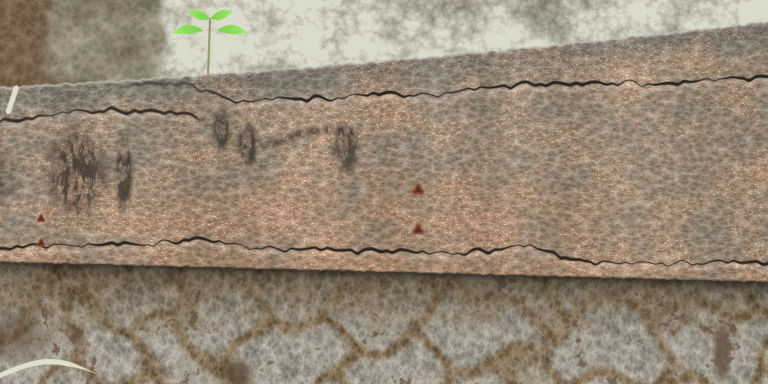
Write a Shadertoy shader that draws this texture.

```glsl
#define BEAM_GREY vec3(.60, .565, .51)
#define BEAM_RUST vec3(.68, .55, .45)
#define PLASTER vec3(.86, .86, .80)
#define GRIME vec3(.50, .48, .42)
#define STONE vec3(.68, .655, .61)
#define MORTAR vec3(.56, .49, .39)
#define SOOT vec3(.25, .22, .19)
#define LEAF vec3(.48, .80, .30)
#define GRAIN .17
#define CRACK_WIDTH .0042

vec2 hash2(vec2 c) {
  return fract(sin(vec2(dot(c, vec2(127.1, 311.7)), dot(c, vec2(269.5, 183.3)))) * 43758.5);
}

// Distances to the nearest two cell centres
vec2 cellular(vec2 p) {
  vec2 cell = floor(p), f = fract(p), d = vec2(9.);
  for (int k = 0; k < 9; k++) {
    vec2 o = vec2(k % 3 - 1, k / 3 - 1);
    float r = length(o + hash2(cell + o) - f);
    d = r < d.x ? vec2(r, d.x) : vec2(d.x, min(d.y, r));
  }
  return d;
}

// Layered cellular noise, centred near zero
float mottle(vec2 p) {
  float sum = 0., amp = 1.2;
  for (int i = 0; i < 4; i++) {
    sum += amp * (cellular(p).x - .47);
    p = mat2(1.6, 1.2, -1.2, 1.6) * p + 3.7;
    amp *= .62;
  }
  return sum;
}

float fall(float a, float b, float x) { return 1. - smoothstep(a, b, x); }

float blot(vec2 p, float x, float y, float rx, float ry) {
  return fall(.4, 1.25, length((p - vec2(x, y)) / vec2(rx, ry)));
}

float segment(vec2 p, vec2 a, vec2 b) {
  vec2 d = b - a;
  return length(p - a - d * clamp(dot(p - a, d) / dot(d, d), 0., 1.));
}

float pathHeight(float h[17], float x) {
  float t = clamp(x * 8., 0., 15.99);
  int i = int(t);
  return mix(h[i], h[i + 1], fract(t));
}

float jag(float x) {
  return .0045 * sin(x * 47. + 2. * sin(x * 23.)) + .0025 * sin(x * 131. + sin(x * 71.));
}

// Dark fissure with a pale lower lip
vec3 crack(vec3 col, float d, float x, float strength, float px) {
  float w = CRACK_WIDTH * (.65 + .4 * sin(x * 19. + 2. * sin(x * 7.)));
  float lip = (d + .012) / .007;
  col += .08 * strength * exp(-lip * lip);
  return mix(col, SOOT * .7, strength * fall(w - px, w + px, abs(d)));
}

vec3 upperWall(vec2 p) {
  float broad = mottle(p * vec2(7, 9)), fine = mottle(p * 38.);
  float dirt = blot(p, 1.1, .95, .2, .1) + blot(p, 1.47, .98, .2, .08);
  vec3 col = mix(PLASTER, GRIME, clamp(.18 + broad * .6 + fine * .35 + dirt * .35, 0., 1.));
  col = mix(col, vec3(.57, .54, .46) + .12 * broad + .09 * fine, fall(.4, .44, p.x + .03 * broad));
  return mix(col, vec3(.46, .37, .29) + .1 * fine, .85 * fall(.1, .15, p.x + .02 * broad));
}

vec3 lowerWall(vec2 p, float depth) {
  float broad = mottle(p * 8.), fine = mottle(p * vec2(42, 34));
  vec2 warp = .025 * vec2(sin(p.y * 31. + p.x * 9.), sin(p.x * 27.));
  vec2 cell = cellular((p + warp) * vec2(4.4, 5.2) + 1.3);
  float stone = smoothstep(.02, .24, cell.y - cell.x);
  stone *= 1. - .75 * smoothstep(.1, .25, p.y + .1 * broad);
  vec3 col = mix(MORTAR, STONE, stone) + .13 * broad + .18 * fine;
  float stain = smoothstep(.15, .65, broad + .5 * fine) + blot(p, 1.88, .08, .025, .08);
  stain += blot(p, .62, .03, .04, .04) + .6 * blot(p, .04, .12, .1, .07);
  col = mix(col, vec3(.34, .27, .20), .75 * min(stain, 1.));
  return col * (1. - .3 * exp(-depth * 14.) - .38 * exp(-depth * 75.));
}

vec3 beam(vec2 p, float top, float bottom, float px) {
  float broad = mottle(p * vec2(5, 7)), grain = mottle(p * vec2(38, 64)), depth = top - p.y;
  float rust = .45 + .6 * broad + .3 * blot(p, 1., .42, .8, .16);
  rust += .35 * fall(0., .07, p.y - bottom) - .5 * fall(0., .12, depth);
  vec3 col = mix(BEAM_GREY, BEAM_RUST, clamp(rust, 0., 1.));
  col += GRAIN * grain + .05 * broad + .018 * sin(p.x * 19. + 2. * sin(p.x * 5.));
  float fleck = fall(.08, .22, cellular(p * vec2(65, 95)).x);
  col += .15 * fleck * smoothstep(-.35, .15, broad);
  col *= 1. - .14 * fall(0., .1, depth);

  // Soot smears and curved scorch
  float soot = blot(p, .2, .55, .085, .12) + blot(p, .322, .55, .025, .11);
  soot += blot(p, .578, .66, .026, .055) + blot(p, .645, .62, .03, .06);
  soot += .8 * blot(p, .9, .61, .04, .07) + .4 * blot(p, 0., .54, .06, .08);
  float arc = (p.y - .61 - .052 * sin(clamp(p.x * 8. - 5.36, 0., 2.4))) / .012;
  soot += .7 * exp(-arc * arc) * smoothstep(.66, .7, p.x) * fall(.9, .94, p.x);
  float wear = smoothstep(-.5, .3, mottle(p * vec2(36, 16)));
  col = mix(col, SOOT, clamp(soot * (.25 + .75 * wear), 0., .85));

  // Fissures
  float upper[17] = float[17](.78, .78, .781, .781, .776, .734, .742, .745, .753,
    .753, .766, .784, .776, .786, .776, .797, .797);
  float lower[17] = float[17](.349, .362, .362, .362, .378, .357, .351, .346, .349,
    .336, .346, .357, .323, .31, .315, .315, .315);
  float j = jag(p.x), fade = smoothstep(.3, .36, p.x) * mix(.45, 1., smoothstep(.5, .6, p.x));
  col = crack(col, p.y - pathHeight(upper, p.x) - j, p.x, fade, px);
  col = crack(col, p.y - .682 - .03 * sin(p.x * 5.2) - j, p.x, .9 * fall(.5, .54, p.x), px);
  col = crack(col, p.y - pathHeight(lower, p.x) - jag(p.x + .4), p.x + .5, 1., px);

  // Rusted bolts in two pairs
  for (int i = 0; i < 4; i++) {
    float row = float(i % 2);
    vec2 q = p - (i < 2 ? vec2(1.089, .505 - .104 * row) : vec2(.107, .43 - .063 * row));
    float r = length(q) / (i < 2 ? .014 : .01) + .2 * sin(atan(q.y, q.x) * 3.);
    vec3 metal = mix(vec3(.27, .14, .1), vec3(.56, .3, .21), smoothstep(.2, .9, r));
    col = mix(col, metal, .9 * fall(.8, 1.2, r));
  }
  return col + .1 * fall(0., .01, depth);
}

void mainImage(out vec4 fragColor, in vec2 fragCoord) {
  float px = 1. / iResolution.y;
  vec2 p = fragCoord * vec2(2. / iResolution.x, px);
  float rough = .4 * jag(p.x * 1.7);
  float top = .771 + .052 * p.x + .017 * p.x * p.x + rough;
  float bottom = .318 - .026 * p.x + .5 * rough;
  vec3 col;
  if (p.y > top) col = upperWall(p);
  else if (p.y < bottom) col = lowerWall(p, bottom - p.y);
  else col = beam(p, top, bottom, px);
  col = mix(col, PLASTER * .85, .7 * fall(0., 2. * px, abs(p.y - top)));
  col = mix(col, SOOT * 1.3, .7 * fall(0., 2. * px, abs(p.y - bottom)));

  // Seedling
  float stem = segment(p, vec2(.542, .81), vec2(.547, .95));
  col = mix(col, vec3(.5, .55, .34), .8 * fall(.001, .002 + px, stem));
  for (int i = 0; i < 4; i++) {
    float side = float(i % 2) * 2. - 1., tier = float(i / 2);
    vec2 q = (p - vec2(.547 + side * .018 * tier, .952 - .032 * tier)) * vec2(side, 1);
    float t = clamp(q.x / (.058 + .022 * tier), 0., 1.);
    float d = abs(q.y - .018 * t * (1. - 1.3 * tier * t)) - .012 * sin(3.1416 * t);
    col = mix(col, LEAF + .12 * t, fall(-px, px, d) * step(.001, t) * step(t, .999));
  }

  // Pale tape scraps
  float tape = segment(p, vec2(.042, .77), vec2(.022, .71)) - .007;
  float ribbon = abs(p.y - .022 - .036 * sin(p.x * 12.)) - .007 * fall(.16, .26, p.x);
  tape = min(tape, max(ribbon, p.x - .25));
  col = mix(col, vec3(.88, .87, .8), fall(-px, px, tape));
  fragColor = vec4(clamp(col, 0., 1.), 1);
}
```
